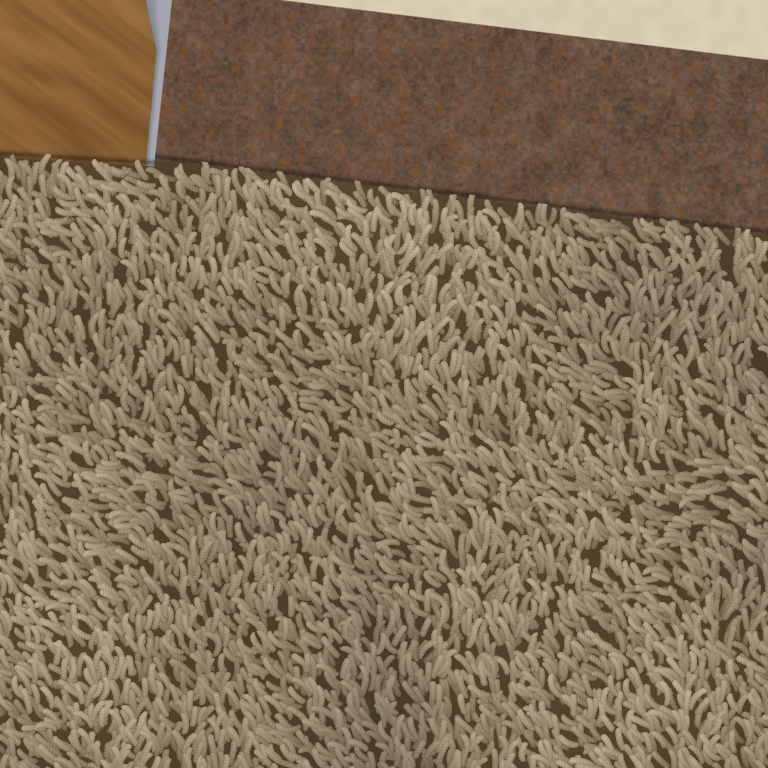
Reproduce this texture procedurally as a WebGL 2 fragment shader.

```glsl
#version 300 es
precision highp float;
// A looped-yarn rug below a speckled mat, with a wood panel, metal trim and pale wall.
uniform vec2 u_resolution;
out vec4 fragColor;

const vec3 YARN_DARK = vec3(0.31, 0.25, 0.17);
const vec3 YARN_LIGHT = vec3(0.69, 0.63, 0.53);
const vec3 MAT_DARK = vec3(0.27, 0.21, 0.17);
const vec3 MAT_LIGHT = vec3(0.52, 0.42, 0.35);
const vec3 MAT_RUST = vec3(0.50, 0.30, 0.17);
const vec3 WOOD_DARK = vec3(0.43, 0.29, 0.14);
const vec3 WOOD_LIGHT = vec3(0.63, 0.46, 0.26);
const vec3 METAL = vec3(0.62, 0.63, 0.67);
const vec3 WALL = vec3(0.84, 0.80, 0.70);
const float EDGE_SLOPE = -0.123;   // shared tilt of the mat edges
const float CORNER_X = 0.202;      // where the mat meets the trim
const float CELL = 0.022;          // spacing of yarn clusters
const float YARN_HALF = 0.0125;    // half length of a strand
const float YARN_RADIUS = 0.0043;
const int STRANDS = 3;             // strands per cluster
const float OVERLAP = 9.0;         // sharpness of strand layering

vec2 hash2(vec2 p) {
  vec3 q = fract(p.xyx * vec3(0.1031, 0.1030, 0.0973));
  q += dot(q, q.yzx + 33.33);
  return fract((q.xx + q.yz) * q.zy);
}

float valueNoise(vec2 p) {
  vec2 i = floor(p), f = fract(p);
  f = f * f * (3.0 - 2.0 * f);
  float low = mix(hash2(i).x, hash2(i + vec2(1, 0)).x, f.x);
  float high = mix(hash2(i + vec2(0, 1)).x, hash2(i + vec2(1, 1)).x, f.x);
  return mix(low, high, f.y);
}

float rugEdge(float x) {
  float alongWood = 0.800 - 0.06 * x;
  float alongMat = 0.796 + EDGE_SLOPE * (x - CORNER_X);
  return mix(alongWood, alongMat, step(CORNER_X, x));
}

// Direction in which the pile is brushed
float pileAngle(vec2 p) {
  float sweep = 0.45 * sin(p.x * 17.0 + 2.0 * sin(p.y * 13.0));
  float flattened = 0.45 * exp(-pow((p.y - 0.37) / 0.09, 2.0));
  return 1.95 + sweep * 0.7 + flattened + 0.9 * (valueNoise(p * 14.0) - 0.5);
}

// Yarn colour in rgb, coverage in a
vec4 yarnPile(vec2 p) {
  vec2 home = floor(p / CELL);
  float total = 0.6, cover = 0.0;
  vec3 sum = YARN_DARK * total;
  for (int j = -1; j <= 1; j++)
  for (int i = -1; i <= 1; i++)
  for (int k = 0; k < STRANDS; k++) {
    vec2 id = home + vec2(i, j);
    vec2 seed = id + 60.0 + float(k) * vec2(71.0, 113.0);
    vec2 place = hash2(seed), look = hash2(seed + 311.0), form = hash2(seed + 523.0);
    vec2 center = (id + place) * CELL;
    if (center.y > rugEdge(center.x) - 0.008) continue;
    float angle = pileAngle(center) + (look.x - 0.5) * 1.3;
    vec2 axis = vec2(cos(angle), sin(angle)), d = p - center;
    vec2 q = vec2(dot(d, axis), dot(d, vec2(-axis.y, axis.x)));
    q.y += (form.x - 0.5) * 50.0 * (q.x * q.x - 0.00008);
    float halfLen = YARN_HALF * (0.7 + 0.4 * form.y);
    float dist = length(vec2(max(abs(q.x) - halfLen, 0.0), q.y)) / YARN_RADIUS;
    float roundness = sqrt(max(1.0 - dist * dist, 0.0));
    float inside = 1.0 - smoothstep(0.75, 1.1, dist);
    float twist = 0.05 * sin(q.x * 1500.0 + q.y * 900.0);
    float tip = 0.14 * q.x / YARN_HALF;
    float light = 0.16 + 0.53 * roundness + 0.34 * (look.y - 0.35) + tip + twist;
    float weight = inside * exp(OVERLAP * (look.y * 0.8 + 0.35 * roundness + tip));
    sum += weight * mix(YARN_DARK, YARN_LIGHT, light);
    total += weight;
    cover = max(cover, inside);
  }
  return vec4(sum / total, cover);
}

vec3 matColor(vec2 p) {
  float fine = valueNoise(p * 330.0);
  float grain = valueNoise(p * 170.0 + 31.0);
  float blotch = valueNoise(p * vec2(48.0, 36.0) + 7.0);
  vec3 c = mix(MAT_DARK, MAT_LIGHT, 0.32 * fine + 0.38 * grain + 0.30 * blotch);
  float rust = smoothstep(0.58, 0.9, valueNoise(p * 210.0 + 90.0));
  return mix(c, MAT_RUST, rust * 0.55 + 0.12 * (1.0 - p.x));
}

vec3 woodColor(vec2 p) {
  vec2 g = vec2(p.x * 0.8 - p.y * 0.6, p.x * 0.6 + p.y * 0.8);
  float bend = valueNoise(g * vec2(9.0, 20.0));
  float grain = 0.5 + 0.25 * sin(g.y * 110.0 + bend * 6.0);
  grain += 0.5 * (valueNoise(g * vec2(18.0, 190.0)) - 0.5);
  return mix(WOOD_DARK, WOOD_LIGHT, clamp(grain * 0.6 + (p.y - 0.8) * 1.2 + 0.08, 0.0, 1.0));
}

void main() {
  vec2 uv = gl_FragCoord.xy / u_resolution;
  float soft = 1.0 / min(u_resolution.x, u_resolution.y);

  // Mat and the wall behind it
  float wallEdge = 1.0 + EDGE_SLOPE * (uv.x - 0.365);
  float wallMask = smoothstep(-soft, soft, uv.y - wallEdge);
  vec3 wall = WALL + 0.035 * (valueNoise(uv * 60.0) - 0.5);
  vec3 color = mix(matColor(uv), wall, wallMask);

  // Metal trim and wood panel
  float trimRight = CORNER_X + 0.108 * (uv.y - 0.796);
  float woodRight = min(0.191 + 0.094 * (uv.y - 0.796), 0.204 - 0.22 * (uv.y - 0.935));
  float across = (uv.x - woodRight) / (trimRight - woodRight);
  vec3 trim = METAL * (0.84 + 0.20 * smoothstep(0.0, 0.6, across));
  color = mix(trim, color, smoothstep(-soft, soft, uv.x - trimRight));
  color = mix(woodColor(uv), color, smoothstep(-soft, soft, uv.x - woodRight));

  // Contact shadow, then the rug with its frayed left edge
  float gap = uv.y - rugEdge(uv.x);
  color *= 1.0 - 0.35 * exp(-pow(gap / 0.004, 2.0));
  vec4 yarn = yarnPile(uv);
  float patches = valueNoise(uv * 8.0) - 0.5 + 0.4 * sin(uv.x * 9.0 + 5.0 * uv.y);
  yarn.rgb *= 1.0 + 0.10 * patches + 0.06 * smoothstep(0.5, 0.78, uv.y);
  float fray = mix(0.010, 0.001, smoothstep(0.19, 0.23, uv.x));
  float ground = 1.0 - smoothstep(-0.006, -0.003, gap);
  float rugMask = max(ground, yarn.a * (1.0 - smoothstep(fray - soft, fray + soft, gap)));
  fragColor = vec4(mix(color, yarn.rgb, rugMask), 1.0);
}
```
